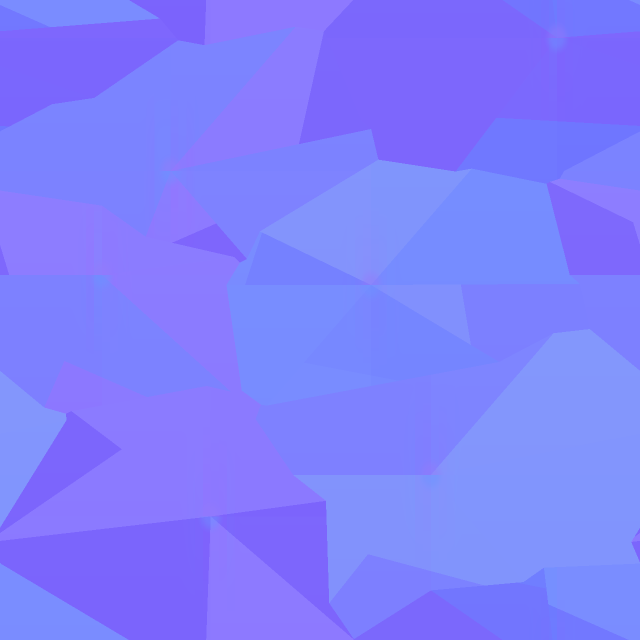
This texture map is drawn by a WebGL 1 fragment shader. Its source:

```glsl
precision highp float;
uniform vec2 u_resolution;

const vec2 CELLS = vec2(2.0, 3.0);
const float WEDGES = 6.0;
const float TAU = 6.2831853;

float hash(vec2 cell, float k) {
  vec3 q = fract((vec3(cell, k) + 7.3) * vec3(0.1031, 0.1030, 0.0973));
  q += dot(q, q.yzx + 33.33);
  return fract((q.x + q.y) * q.z);
}

// Circular ramp of slope tints, v in turns
vec3 slopeTint(float v) {
  v = fract(v);
  vec3 c = vec3(0.49, 0.40, 0.99);
  c = mix(c, vec3(0.44, 0.47, 1.00), smoothstep(0.09, 0.14, v));
  c = mix(c, vec3(0.47, 0.55, 1.00), smoothstep(0.22, 0.27, v));
  c = mix(c, vec3(0.51, 0.58, 0.99), smoothstep(0.36, 0.42, v));
  c = mix(c, vec3(0.49, 0.51, 1.00), smoothstep(0.53, 0.59, v));
  return mix(c, vec3(0.55, 0.48, 1.00), smoothstep(0.77, 0.83, v));
}

// Position of ray k in wedge units; some rays stay on the regular fan
float rayPosition(vec2 id, float k) {
  return k + max(0.0, 0.9 * hash(id, mod(k, WEDGES)) - 0.3);
}

vec2 rayDirection(vec2 id, float k) {
  float a = rayPosition(id, k) * TAU / WEDGES;
  return vec2(cos(a), sin(a));
}

float raySlope(vec2 id, float k) {
  return 0.85 + 0.3 * hash(id, mod(k, WEDGES) + 20.0);
}

float cross2(vec2 a, vec2 b) { return a.x * b.y - a.y * b.x; }

// Piecewise linear distance from a hub; also gives the wedge and its coordinates
float pyramid(vec2 d, vec2 id, out float wedge, out vec2 along) {
  float t = fract(atan(d.y, d.x) / TAU) * WEDGES;
  float k = floor(t);
  if (t < rayPosition(id, k)) k -= 1.0;
  vec2 e0 = rayDirection(id, k), e1 = rayDirection(id, k + 1.0);
  along = vec2(cross2(d, e1), cross2(e0, d)) / cross2(e0, e1);
  wedge = mod(k, WEDGES);
  return dot(along, vec2(raySlope(id, k), raySlope(id, k + 1.0)));
}

vec3 crystal(vec2 p) {
  vec2 base = floor(p), nearId = vec2(0.0), nearD = vec2(0.0), nearAlong = vec2(0.0);
  float nearest = 1e3, nearWedge = 0.0;

  // The lowest of the overlapping pyramids owns the point
  for (int j = -2; j <= 2; j++) {
    for (int i = -2; i <= 2; i++) {
      vec2 cell = base + vec2(float(i), float(j));
      vec2 id = mod(cell, CELLS);
      vec2 hub = cell + 0.15 + 0.7 * vec2(hash(id, 40.0), hash(id, 41.0));
      float wedge;
      vec2 along;
      float dist = pyramid(p - hub, id, wedge, along) + 0.1 * hash(id, 42.0);
      if (dist < nearest) {
        nearest = dist;
        nearId = id;
        nearD = p - hub;
        nearWedge = wedge;
        nearAlong = along;
      }
    }
  }

  // Tint drifts from violet to blue across the cells and varies by wedge
  float v = 0.05 - 0.5 * nearId.x - 0.16 * nearId.y;
  v += 0.38 * (hash(nearId, nearWedge + 50.0) - 0.5);

  // Oblique cut splits some wedges
  float cutSkew = 0.3 + 1.2 * hash(nearId, nearWedge + 60.0);
  float isCut = step(0.6, hash(nearId, nearWedge + 70.0));
  v += 0.11 * isCut * step(0.42, nearAlong.x + cutSkew * nearAlong.y);
  vec3 color = slopeTint(v);

  // Faint seams along the axes and a slight shade over each facet
  float quadrant = step(0.0, nearD.x) + 2.0 * step(0.0, nearD.y);
  color.rg += 0.016 * (vec2(hash(nearId, quadrant + 80.0), hash(nearId, quadrant + 90.0)) - 0.5);
  color.g += 0.012 * nearD.y;

  // Narrow upright streaks and a small soft patch at the hub
  float streak = hash(nearId, floor(nearD.x * 40.0) + 110.0) - 0.5;
  float streakFade = smoothstep(0.1, 0.03, abs(nearD.x)) * smoothstep(0.45, 0.1, abs(nearD.y));
  color.rg += vec2(0.025, -0.025) * streak * streakFade;
  vec3 patchTint = mix(vec3(0.42, 0.58, 1.0), vec3(0.58, 0.48, 0.98), step(0.0, nearD.y));
  return mix(color, patchTint, 0.45 * smoothstep(0.07, 0.02, length(nearD * vec2(1.6, 0.8))));
}

void main() {
  // Four samples smooth the facet edges
  vec3 sum = vec3(0.0);
  for (int s = 0; s < 4; s++) {
    float n = float(s);
    vec2 offset = vec2(mod(n, 2.0), floor(n / 2.0)) * 0.5 - 0.25;
    sum += crystal((gl_FragCoord.xy + offset) / u_resolution * CELLS);
  }
  gl_FragColor = vec4(sum / 4.0, 1.0);
}
```
